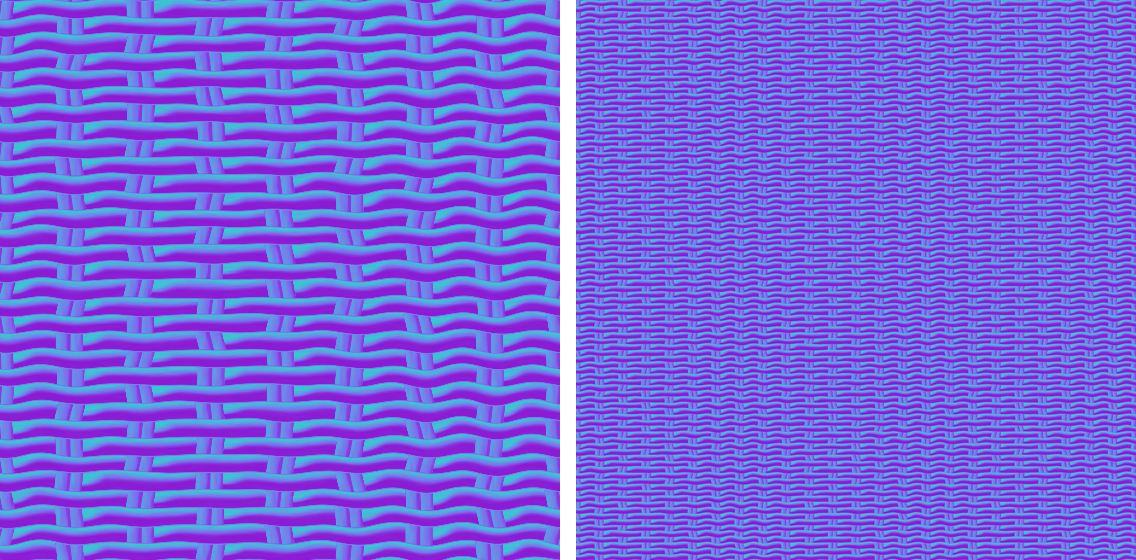
Left: one tile. Right: repeated 3 by 3.
Reproduce this texture map procedurally as a WebGL 2 fragment shader.

```glsl
#version 300 es
precision highp float;

uniform vec2 u_resolution;
out vec4 fragColor;

const float TAU = 6.283185;
const float COLUMNS = 8.0;
const float ROWS = 32.0;
const float STAKE_HALF = 0.195; // half width of a stake pair, in columns

const vec3 PURPLE = vec3(0.55, 0.11, 0.83);
const vec3 VIOLET = vec3(0.50, 0.40, 0.93);
const vec3 BLUE = vec3(0.39, 0.59, 0.90);
const vec3 TEAL = vec3(0.23, 0.77, 0.82);

float hash(vec2 p) {
    vec3 q = fract(vec3(p.xyx) * 0.1031);
    q += dot(q, q.yzx + 33.33);
    return fract((q.x + q.y) * q.z);
}

// Value noise that wraps after a whole number of cells
float wrapNoise(vec2 uv, vec2 cells) {
    vec2 p = uv * cells;
    vec2 i = floor(p);
    vec2 f = fract(p);
    f = f * f * (3.0 - 2.0 * f);
    float a = hash(mod(i, cells));
    float b = hash(mod(i + vec2(1.0, 0.0), cells));
    float c = hash(mod(i + vec2(0.0, 1.0), cells));
    float d = hash(mod(i + vec2(1.0, 1.0), cells));
    return mix(mix(a, b, f.x), mix(c, d, f.x), f.y);
}

// Slope colour: 0 faces down, 1 faces up
vec3 slopeColor(float slope) {
    float s = clamp(slope, 0.0, 1.0) * 3.0;
    vec3 color = mix(PURPLE, VIOLET, clamp(s, 0.0, 1.0));
    color = mix(color, BLUE, clamp(s - 1.0, 0.0, 1.0));
    return mix(color, TEAL, clamp(s - 2.0, 0.0, 1.0));
}

// Height of the wavy strands, in rows
float strandHeight(vec2 uv) {
    float swing = 0.09 + 0.06 * cos(TAU * (uv.x - 0.87));
    float wave = swing * cos(TAU * (COLUMNS * uv.x - 0.12));
    float sway = 0.18 * (wrapNoise(uv, vec2(16.0, 32.0)) - 0.5);
    return uv.y * ROWS + wave + sway;
}

// Rounded strand: along runs -1 to 1, across runs 0 to 1
float strandSlope(float along, float across, float grain) {
    float leftEnd = 1.0 - smoothstep(-0.82, -0.45, along);
    float rightEnd = smoothstep(0.5, 0.82, along);
    float lift = 0.3 * leftEnd * smoothstep(0.08, 0.45, across) - 0.08 * rightEnd;
    float slope = smoothstep(0.36, 0.97, across + lift);
    return slope + grain * (0.06 + 0.3 * slope);
}

// Two upright bars with a dark groove between them
float stakeSlope(float offset, float grain, float pixel) {
    float bar = fract((offset + STAKE_HALF) / STAKE_HALF);
    float slope = mix(0.68, 0.36, smoothstep(0.1, 0.9, bar));
    slope -= 0.22 * smoothstep(0.68, 1.0, bar);
    float groove = smoothstep(0.012, 0.012 + pixel, abs(offset));
    return mix(0.14, slope + 0.2 * grain, groove);
}

void main() {
    vec2 uv = gl_FragCoord.xy / u_resolution;
    vec2 pixel = vec2(COLUMNS, ROWS) / u_resolution;

    float height = strandHeight(uv);
    float row = floor(height);
    float across = height - row;
    float column = uv.x * COLUMNS;

    // Strands shift by one column on every other row
    float along = mod(column + row + 1.0, 2.0) - 1.0;
    float fibre = wrapNoise(vec2(uv.x, height / ROWS), vec2(32.0, 256.0));
    float fine = wrapNoise(vec2(uv.x, height / ROWS), vec2(80.0, 384.0));
    float strandGrain = 0.6 * fibre + 0.4 * fine - 0.5;
    float strand = strandSlope(along, across, strandGrain);

    // Soften the step from one strand to the next
    float edge = smoothstep(0.0, pixel.y, min(across, 1.0 - across));
    vec3 color = slopeColor(mix(0.5, strand, edge));

    // Stakes lean and drift a little in each gap
    vec2 cell = vec2(mod(floor(column + 0.5), COLUMNS), mod(row, ROWS));
    float drift = 0.035 * (hash(cell + 7.0) - 0.5);
    float lean = 0.14 * (hash(cell + 41.0) - 0.5) * (across - 0.5);
    float offset = mod(column + row, 2.0) - 1.0 - drift - lean;
    float stakeGrain = wrapNoise(uv, vec2(192.0, 48.0)) - 0.5;
    float stake = stakeSlope(offset, stakeGrain, pixel.x);
    float cover = 1.0 - smoothstep(-0.5, 0.5, (abs(offset) - STAKE_HALF) / pixel.x);
    color = mix(color, slopeColor(stake), cover * edge);

    fragColor = vec4(color, 1.0);
}
```
